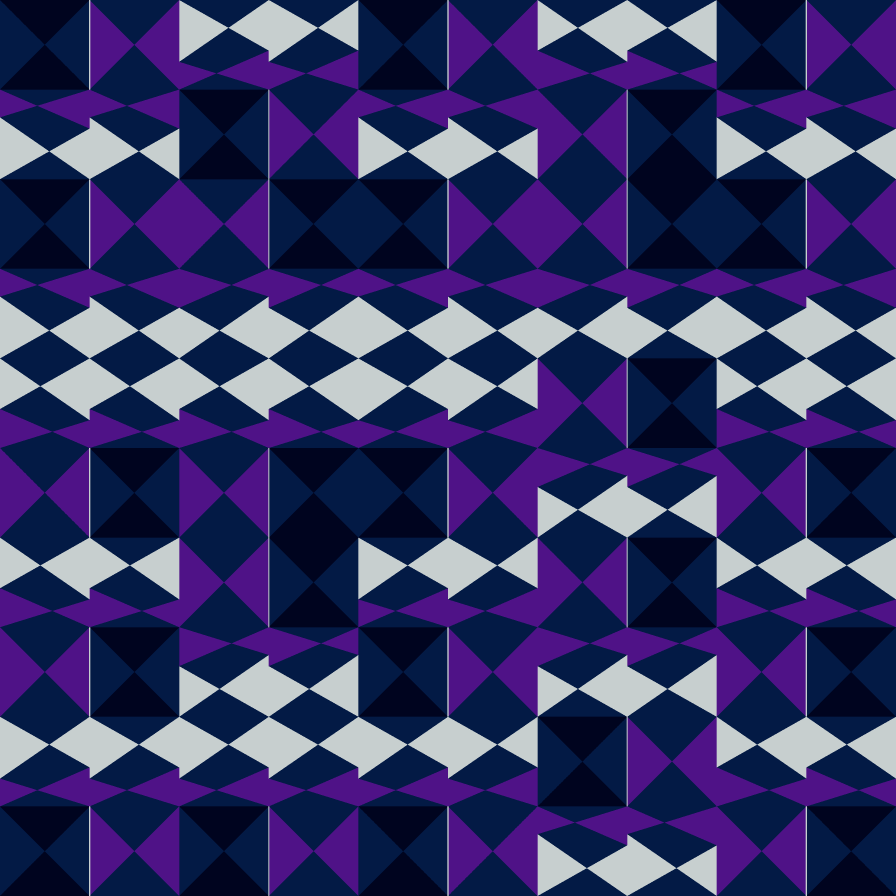
Reproduce this pattern procedurally as a Shadertoy shader.

```glsl
const float BLOCKS = 5.0;          // blocks across and down
const float SEAM_HALF = 0.0033;    // half width of the pale seam, in blocks
const vec2 SPLIT = vec2(0.69, 0.565); // band depth at left and right of a cell

const vec3 NAVY = vec3(0.01, 0.10, 0.27);
const vec3 INK = vec3(0.0, 0.015, 0.12);
const vec3 PURPLE = vec3(0.31, 0.07, 0.53);
const vec3 PALE = vec3(0.78, 0.81, 0.81);

// One bit per column, rows counted from the bottom
const int MIRROR_X[5] = int[5](16, 27, 27, 10, 8);
const int MIRROR_Y[5] = int[5](8, 10, 8, 31, 21);

bool hasBit(int mask, int index) {
    return ((mask >> index) & 1) == 1;
}

// Quad cut by its diagonals; nearEdge and farEdge hold left and right heights
vec3 bowtie(vec2 p, vec2 nearEdge, vec2 farEdge, vec3 sides, vec3 caps) {
    float rising = p.y - mix(nearEdge.x, farEdge.y, p.x);
    float falling = p.y - mix(farEdge.x, nearEdge.y, p.x);
    return rising * falling < 0.0 ? sides : caps;
}

// Pale band stacked on a purple band, divided by a slanted line
vec3 bandedCell(vec2 p, vec2 split) {
    return p.y < mix(split.x, split.y, p.x)
        ? bowtie(p, vec2(0.0), split, PALE, NAVY)
        : bowtie(p, split, vec2(1.0), PURPLE, NAVY);
}

// Two banded cells above one dark and one purple cell
vec3 block(vec2 p, float seamHalf) {
    vec2 cell = fract(p * 2.0);
    if (p.y < 0.5) return bandedCell(cell, SPLIT);
    if (abs(p.x - 0.5) < seamHalf) return PALE;
    bool dark = p.x < 0.5;
    return bowtie(cell, vec2(0.0), vec2(1.0),
                  dark ? NAVY : PURPLE, dark ? INK : NAVY);
}

// Grid of blocks, each mirrored by its own bits
vec3 quilt(vec2 p) {
    ivec2 id = ivec2(floor(p)) % 5;
    vec2 local = fract(p);
    if (hasBit(MIRROR_X[id.y], id.x)) local.x = 1.0 - local.x;
    if (!hasBit(MIRROR_Y[id.y], id.x)) local.y = 1.0 - local.y;
    return block(local, SEAM_HALF);
}

void mainImage(out vec4 fragColor, in vec2 fragCoord) {
    // 3 by 3 samples smooth every edge
    vec3 total = vec3(0.0);
    for (int j = -1; j <= 1; j++) {
        for (int i = -1; i <= 1; i++) {
            vec2 samplePos = fragCoord + vec2(i, j) / 3.0;
            total += quilt(samplePos / iResolution.y * BLOCKS);
        }
    }
    fragColor = vec4(total / 9.0, 1.0);
}
```
